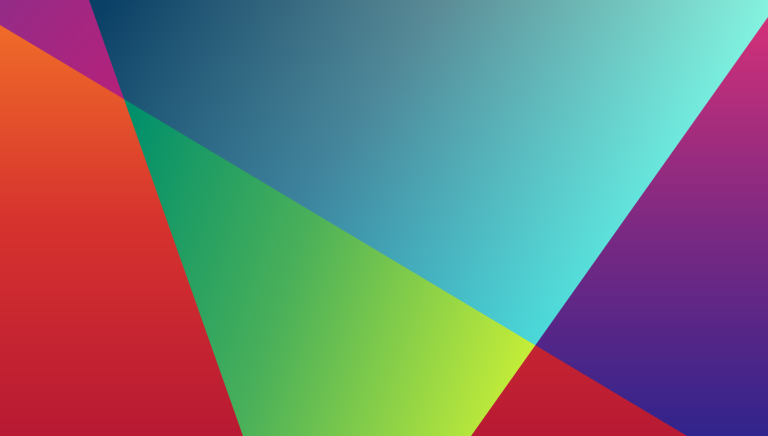
Write a WebGL 1 fragment shader that draws this background.

```glsl
precision highp float;

// Flat faceted background: three straight cuts divide the canvas into
// coloured panels. Each panel has its own three-stop gradient, and
// antialiased half-planes choose which panel shows.

uniform vec2 u_resolution;

#define ASPECT 1.765
#define EDGE_SOFTNESS 0.75
#define SLOPE_START vec2(0.0, 0.9427)
#define SLOPE_END vec2(0.8945, 0.0)
#define LEFT_TOP vec2(0.1159, 1.0)
#define LEFT_FOOT vec2(0.3164, 0.0)
#define RIGHT_TOP vec2(1.0, 0.961)
#define RIGHT_FOOT vec2(0.6133, 0.0)

// Scale canvas fractions to units of equal length on both axes
vec2 toPlane(vec2 uv) {
  return uv * vec2(ASPECT, 1.0);
}

// Coverage of the half-plane to the left of the direction a -> b
float leftOf(vec2 uv, vec2 a, vec2 b) {
  vec2 along = normalize(toPlane(b - a));
  float distanceToCut = dot(toPlane(uv - a), vec2(-along.y, along.x));
  float halfWidth = EDGE_SOFTNESS / u_resolution.y;
  return smoothstep(-halfWidth, halfWidth, distanceToCut);
}

// Position along a linear gradient running from a to b
float ramp(vec2 uv, vec2 a, vec2 b) {
  vec2 axis = toPlane(b - a);
  return clamp(dot(toPlane(uv - a), axis) / dot(axis, axis), 0.0, 1.0);
}

// Gradient through three colours, the second placed at t = middle
vec3 threeStops(vec3 first, vec3 second, vec3 third, float middle, float t) {
  vec3 lower = mix(first, second, clamp(t / middle, 0.0, 1.0));
  return mix(lower, third, clamp((t - middle) / (1.0 - middle), 0.0, 1.0));
}

// Navy to aqua, greyer and paler towards the top
vec3 bluePanel(vec2 uv) {
  float t = ramp(uv, vec2(0.13, 0.977), vec2(0.715, 0.245));
  float height = clamp((uv.y - 0.21) / 0.79, 0.0, 1.0);
  vec3 navy = vec3(0.04, 0.25, 0.40);
  vec3 steel = mix(vec3(0.15, 0.49, 0.64), vec3(0.36, 0.55, 0.59), height);
  vec3 aqua = mix(vec3(0.29, 0.85, 0.85), vec3(0.53, 0.96, 0.88), height);
  return threeStops(navy, steel, aqua, 0.5, t);
}

// Teal to lime
vec3 greenPanel(vec2 uv) {
  float t = ramp(uv, vec2(0.169, 0.748), vec2(0.734, 0.422));
  return threeStops(vec3(0.0, 0.56, 0.42), vec3(0.29, 0.69, 0.35),
                    vec3(0.77, 0.93, 0.22), 0.45, t);
}

// Crimson at the foot, orange at the top
vec3 redPanel(vec2 uv) {
  return threeStops(vec3(0.72, 0.10, 0.20), vec3(0.84, 0.20, 0.18),
                    vec3(0.94, 0.42, 0.16), 0.53, uv.y / 0.94);
}

// Indigo at the foot, pink at the top
vec3 violetPanel(vec2 uv) {
  return threeStops(vec3(0.19, 0.14, 0.55), vec3(0.48, 0.16, 0.51),
                    vec3(0.83, 0.19, 0.47), 0.49, uv.y / 0.96);
}

// Small purple corner
vec3 cornerPanel(vec2 uv) {
  float t = ramp(uv, vec2(0.0, 1.0), vec2(0.16, 0.78));
  return mix(vec3(0.58, 0.17, 0.53), vec3(0.71, 0.13, 0.48), t);
}

void main() {
  vec2 uv = gl_FragCoord.xy / u_resolution;

  float aboveSlope = leftOf(uv, SLOPE_START, SLOPE_END);
  float beyondLeft = leftOf(uv, LEFT_FOOT, LEFT_TOP);
  float beyondRight = leftOf(uv, RIGHT_TOP, RIGHT_FOOT);

  // Pick the left, right or central panel on each side of the slope
  vec3 upper = mix(bluePanel(uv), violetPanel(uv), beyondRight);
  upper = mix(upper, cornerPanel(uv), beyondLeft);
  vec3 lower = mix(greenPanel(uv), redPanel(uv), max(beyondLeft, beyondRight));

  gl_FragColor = vec4(mix(lower, upper, aboveSlope), 1.0);
}
```
